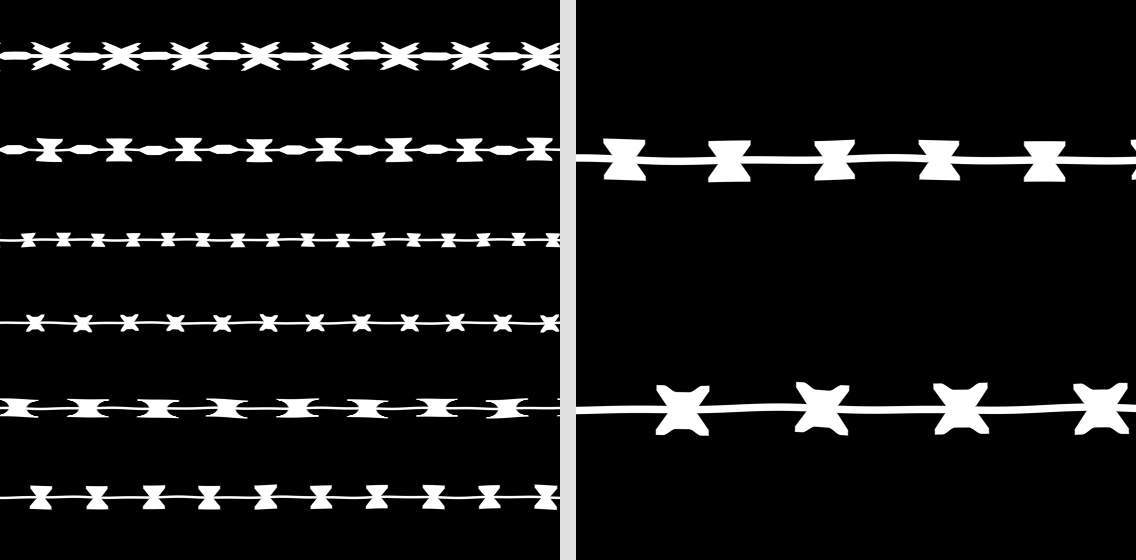
Left, the full canvas; right, a detail of the centre.
Reproduce this pattern procedurally as a WebGL 2 fragment shader.

```glsl
#version 300 es
precision highp float;

#define SPAN 768.0
#define WIRE_HALF 1.7
#define WIRE_SAG 0.9
#define SHIFT 1.0
#define TILT 0.035
#define SCALE_VARIATION 0.05
#define EDGE_PIXELS 0.7
#define INK vec3(1.0)
#define GROUND vec3(0.0)

uniform vec2 u_resolution;
out vec4 fragColor;

float hash(vec2 p) {
    vec3 q = fract(vec3(p.xyx) * 0.1031);
    q += dot(q, q.yzx + 33.33);
    return fract((q.x + q.y) * q.z);
}

// Gentle wander of a strand, periodic across the canvas
float sag(float x, float row) {
    float turn = 6.28318 * x / SPAN;
    return WIRE_SAG * (0.6 * sin(5.0 * turn + row * 2.1) + 0.4 * sin(11.0 * turn + row * 4.7));
}

// Folds a strand into repeats, each slightly shifted, turned and scaled
vec2 barbSpace(vec2 p, float row, float count, float first) {
    float pitch = SPAN / count;
    float index = floor((p.x - first) / pitch + 0.5);
    vec2 id = vec2(mod(index, count) + 3.0, row * 17.0 + 5.0);
    vec2 q = vec2(p.x - first - index * pitch, p.y);
    q += SHIFT * (vec2(hash(id), hash(id + 31.0)) - 0.5) * vec2(2.0, 1.2);
    float angle = TILT * (2.0 * hash(id + 57.0) - 1.0);
    q = mat2(cos(angle), sin(angle), -sin(angle), cos(angle)) * q;
    return abs(q) * (1.0 + SCALE_VARIATION * (hash(id + 83.0) - 0.5));
}

// Plate whose sides taper straight to a waist below a flat rim
float bowtie(vec2 q, vec2 size, float waist, float rim) {
    float halfWidth = mix(waist, size.x, clamp(q.y / (size.y - rim), 0.0, 1.0));
    return max(q.y - size.y, 0.75 * (q.x - halfWidth));
}

// Spool with a narrow neck and curved flanges
float spool(vec2 q, vec2 size, float neck) {
    float halfWidth = mix(neck, size.x, smoothstep(3.0, size.y - 2.0, q.y));
    return max(q.y - size.y, 0.7 * (q.x - halfWidth));
}

// Bow tie with a hollow in its upper and lower rims
float hollowBowtie(vec2 q, vec2 size, float waist) {
    float rim = size.y - 3.0 * (1.0 - smoothstep(3.0, 9.0, q.x));
    return max(bowtie(q, size, waist, 2.5), 0.9 * (q.y - rim));
}

// Long plate with an elliptical bite at each end
float horns(vec2 q, vec2 size, float waist) {
    float t = min(q.y / (size.y - 2.0), 1.0);
    float halfWidth = mix(waist, size.x, 1.0 - sqrt(1.0 - t * t));
    return max(q.y - size.y, 0.6 * (q.x - halfWidth));
}

// Four-armed star with forked tips
float star(vec2 q, vec2 size) {
    float upper = 0.92 * (q.y - 10.0 - 0.42 * q.x);
    float lower = 0.88 * (0.54 * (q.x - 11.0) + 3.0 - q.y);
    lower = min(lower, max(q.x - 11.0, q.y - 4.0));
    float fork = 0.64 * (q.x - 21.5 - 1.2 * abs(q.y - 14.0));
    return max(max(upper, lower), max(fork, max(q.x - size.x, q.y - size.y)));
}

// Thickened link between barbs, with tapered ends
float link(vec2 p, float count, float first, vec2 size, float flatHalf) {
    float pitch = SPAN / count;
    float x = abs(mod(p.x - first, pitch) - 0.5 * pitch);
    float halfHeight = size.y * clamp((size.x - x) / (size.x - flatHalf), 0.0, 1.0);
    return max(abs(p.y) - halfHeight, x - size.x);
}

// Point relative to a wandering strand
vec2 strand(vec2 p, float row, float height) {
    return vec2(p.x, p.y - height - sag(p.x, row));
}

float wire(vec2 p, float halfWidth) {
    return abs(p.y) - halfWidth;
}

void main() {
    vec2 p = gl_FragCoord.xy / u_resolution * SPAN;
    float d = SPAN;

    // Forked stars on a heavy strand
    vec2 s = strand(p, 0.0, 691.0);
    d = min(d, min(wire(s, 2.6), link(s, 8.0, 69.0, vec2(28.0, 5.5), 15.0)));
    d = min(d, star(barbSpace(s, 0.0, 8.0, 69.0), vec2(27.0, 19.0)));

    // Spools with lens links
    s = strand(p, 1.0, 562.5);
    d = min(d, min(wire(s, WIRE_HALF), link(s, 8.0, 67.0, vec2(24.0, 6.3), 9.0)));
    d = min(d, spool(barbSpace(s, 1.0, 8.0, 67.0), vec2(18.0, 16.0), 8.0));

    // Small bow ties
    s = strand(p, 2.0, 439.0);
    d = min(d, wire(s, WIRE_HALF));
    d = min(d, bowtie(barbSpace(s, 2.0, 16.0, 38.5), vec2(9.4, 9.2), 4.3, 2.0));

    // Hollowed bow ties
    s = strand(p, 3.0, 325.0);
    d = min(d, wire(s, WIRE_HALF));
    d = min(d, hollowBowtie(barbSpace(s, 3.0, 12.0, 49.0), vec2(12.3, 11.6), 6.0));

    // Horned plates
    s = strand(p, 4.0, 208.0);
    d = min(d, wire(s, WIRE_HALF));
    d = min(d, horns(barbSpace(s, 4.0, 8.0, 24.0), vec2(28.5, 12.5), 12.5));

    // Tall bow ties
    s = strand(p, 5.0, 86.0);
    d = min(d, wire(s, WIRE_HALF));
    d = min(d, bowtie(barbSpace(s, 5.0, 10.0, 57.0), vec2(15.0, 16.2), 5.0, 4.0));

    float edge = EDGE_PIXELS * SPAN / min(u_resolution.x, u_resolution.y);
    fragColor = vec4(mix(INK, GROUND, smoothstep(-edge, edge, d)), 1.0);
}
```
